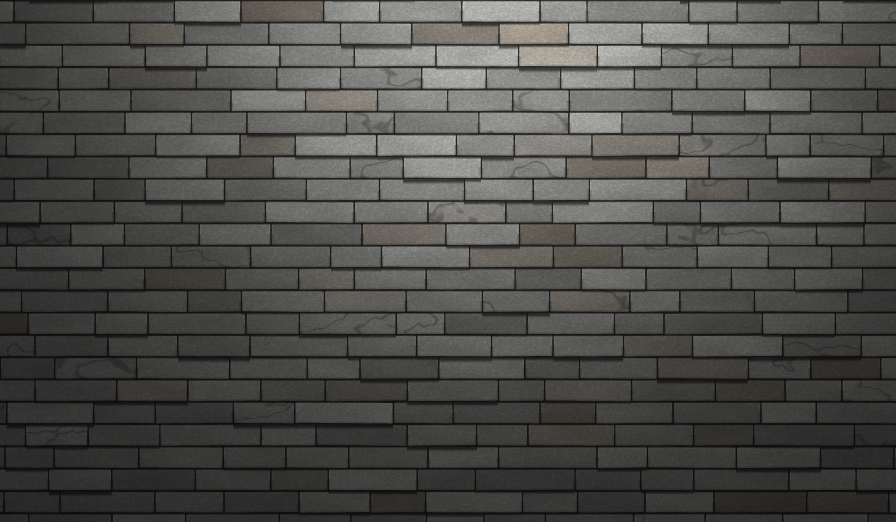
Give the GLSL for this texture, as a WebGL 2 fragment shader.

```glsl
#version 300 es
precision highp float;
uniform vec2 u_resolution;
out vec4 outColor;

#define COURSES 23.4
#define BRICK_LENGTH 3.3
#define LENGTH_JITTER 0.44
#define JOINT 0.032
#define CORNER 0.06
#define GRAIN 0.15
#define TONE_SPREAD 0.27
#define BROWN_SHARE 0.13
#define LAMP vec2(0.56, 1.0)
#define LAMP_REACH vec2(0.41, 0.64)
#define AMBIENT 0.165
#define LAMP_POWER 0.47

const vec3 GREY_STONE = vec3(1.0, 1.0, 0.985);
const vec3 BROWN_STONE = vec3(0.92, 0.86, 0.78);
const vec3 JOINT_COLOR = vec3(0.26, 0.26, 0.25);

float hash(vec2 p) {
  vec3 q = fract(p.xyx * vec3(0.1031, 0.1030, 0.0973));
  q += dot(q, q.yzx + 33.33);
  return fract((q.x + q.y) * q.z);
}

// Distance to the nearest scattered point
float cellular(vec2 p) {
  vec2 cell = floor(p);
  float nearest = 2.0;
  for (int j = -1; j <= 1; j++)
    for (int i = -1; i <= 1; i++) {
      vec2 c = cell + vec2(i, j);
      vec2 site = c + vec2(hash(c + 11.3), hash(c + 47.9));
      nearest = min(nearest, distance(p, site));
    }
  return nearest;
}

float layeredSines(vec2 p) {
  float sum = 0.0, gain = 0.5;
  for (int i = 0; i < 4; i++) {
    sum += gain * sin(p.x + 1.7 * sin(p.y)) * cos(p.y - 0.6 * p.x);
    p = mat2(1.5, 1.2, -1.2, 1.5) * p + 2.3;
    gain *= 0.55;
  }
  return sum;
}

float jointAt(float index, float row) {
  return index + LENGTH_JITTER * hash(vec2(index, row) + 71.0);
}

// Left joint, right joint and index of the brick at x in a course
vec3 findBrick(float x, float row) {
  float along = x / BRICK_LENGTH + 0.5 * mod(row, 2.0) + 0.35 * hash(vec2(row, 5.0)) + 20.0;
  float index = floor(along);
  index -= step(along, jointAt(index, row));
  vec2 ends = vec2(jointAt(index, row), jointAt(index + 1.0, row)) - along;
  return vec3(ends * BRICK_LENGTH, index);
}

float protrusion(vec2 id) {
  return smoothstep(0.6, 1.0, hash(id + 19.0));
}

float roundedBox(vec2 p, vec2 halfSize, float radius) {
  vec2 d = abs(p) - halfSize + radius;
  return length(max(d, 0.0)) + min(max(d.x, d.y), 0.0) - radius;
}

void main() {
  vec2 uv = gl_FragCoord.xy / u_resolution;
  float pixel = COURSES / u_resolution.y;
  vec2 p = vec2(gl_FragCoord.x, u_resolution.y - gl_FragCoord.y) * pixel;

  // Brick under this point and the one above it
  float row = floor(p.y), down = fract(p.y);
  vec3 brick = findBrick(p.x, row);
  vec2 id = vec2(brick.z, row);
  vec2 idAbove = vec2(findBrick(p.x, row - 1.0).z, row - 1.0);

  // Brick outline with a slight tilt
  vec2 local = vec2(-0.5 * (brick.x + brick.y), down - 0.5);
  vec2 halfSize = vec2(0.5 * (brick.y - brick.x), 0.5) - JOINT;
  local.y += 0.02 * (hash(id + 3.0) - 0.5) * local.x;
  float edge = roundedBox(local, halfSize, CORNER) + 0.01 * layeredSines(p * 2.5);
  float face = 1.0 - smoothstep(-0.6 * pixel, 0.6 * pixel, edge);

  // Stone tone, fine grain and cloudy stains
  vec2 stoneP = p + 37.0 * vec2(hash(id + 7.0), hash(id + 13.0));
  float tone = 1.0 + TONE_SPREAD * (hash(id) - 0.5);
  float rough = 0.6 * cellular(stoneP * vec2(4.0, 6.5)) + cellular(stoneP * vec2(9.0, 12.0));
  tone *= 1.0 + GRAIN * (rough - 0.75) + 0.08 * layeredSines(stoneP * vec2(0.8, 1.5));
  float stained = step(0.88, hash(id + 29.0));
  float vein = abs(layeredSines(stoneP * vec2(0.5, 0.9)));
  tone *= 1.0 - 0.22 * stained * (1.0 - smoothstep(0.0, 0.08, vein));
  float brown = step(hash(id + 41.0), BROWN_SHARE) * (0.3 + 0.7 * hash(id + 43.0));
  vec3 stone = mix(GREY_STONE, BROWN_STONE, brown) * tone;

  // Lit upper rim, dim lower rim and shadow cast from above
  float rim = smoothstep(-0.11, -0.02, edge);
  stone *= 1.0 + rim * (local.y < 0.0 ? 0.07 : -0.14);
  float depth = 0.07 + 0.2 * protrusion(idAbove) * (1.0 - 0.7 * protrusion(id));
  stone *= mix(0.4, 1.0, smoothstep(0.3 * depth, depth + 0.03, down));
  stone *= 1.0 + 0.06 * protrusion(id);

  // Lamp falling off from the upper centre
  vec2 away = (uv - LAMP) / LAMP_REACH;
  float light = AMBIENT + LAMP_POWER * exp(-dot(away, away));
  vec3 color = mix(JOINT_COLOR, stone, face) * light;
  outColor = vec4(clamp(color, 0.0, 1.0), 1.0);
}
```
